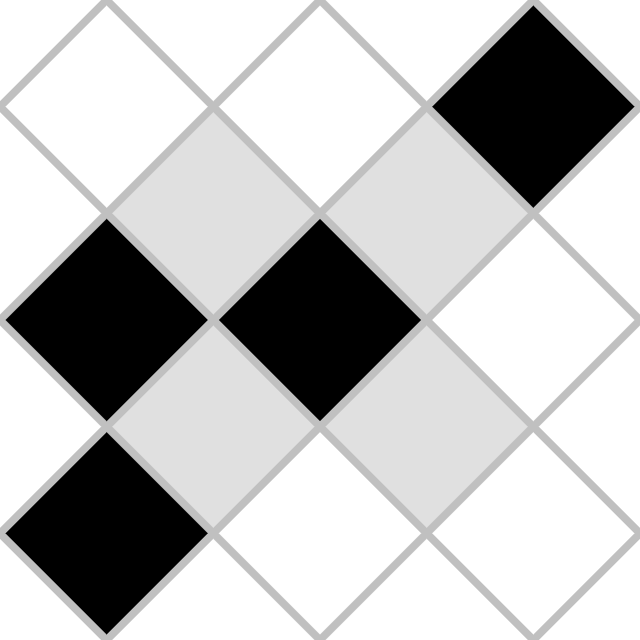
Reproduce this pattern procedurally as a Shadertoy shader.

```glsl
const float CELLS = 3.0;         // cells along each side
const float LINE_HALF = 0.0182;  // half line width, in cells
const vec3 WHITE = vec3(1.0);
const vec3 BLACK = vec3(0.0);
const vec3 PALE_GRAY = vec3(0.878);
const vec3 LINE_GRAY = vec3(0.753);

// Signed distance to the diamond that touches all four cell sides
float diamond(vec2 p) {
    return (abs(p.x) + abs(p.y) - 0.5) * inversesqrt(2.0);
}

// Dark cells: the rising diagonal plus the middle of the left column
bool isDark(ivec2 cell) {
    return cell.x == cell.y || cell == ivec2(0, 1);
}

// Gaps between four cells, excluding those cut by the border
bool isInnerGap(vec2 corner) {
    return all(greaterThan(corner, vec2(0.5))) &&
           all(lessThan(corner, vec2(CELLS - 0.5)));
}

void mainImage(out vec4 fragColor, in vec2 fragCoord) {
    vec2 p = CELLS * fragCoord / iResolution.xy;
    float pixel = CELLS / min(iResolution.x, iResolution.y);
    float dist = diamond(fract(p) - 0.5);

    // Tile fill
    vec3 color = WHITE;
    if (dist < 0.0) {
        if (isDark(ivec2(floor(p)))) color = BLACK;
    } else if (isInnerGap(floor(p + 0.5))) {
        color = PALE_GRAY;
    }

    // Lattice lines over the tile borders
    float line = clamp(0.5 - (abs(dist) - LINE_HALF) / pixel, 0.0, 1.0);
    fragColor = vec4(mix(color, LINE_GRAY, line), 1.0);
}
```
